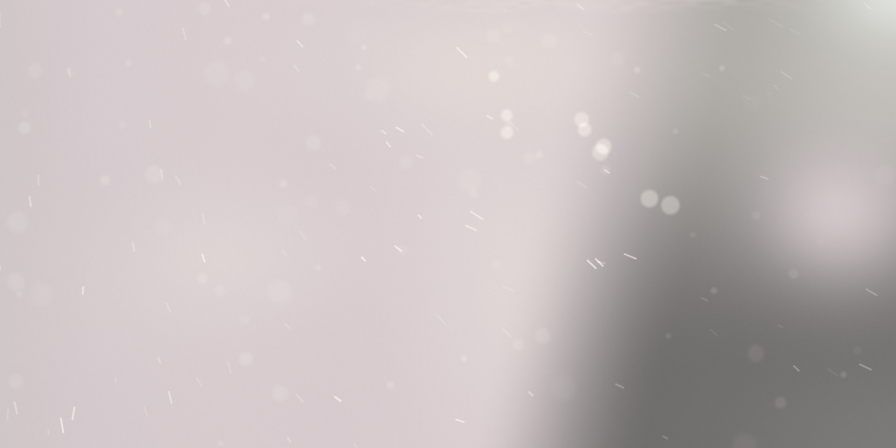
Write a WebGL 2 fragment shader that draws this background.

```glsl
#version 300 es
precision highp float;

#define MAUVE vec3(0.85, 0.80, 0.815)
#define CREAM vec3(0.895, 0.86, 0.845)
#define SHADE_LOW vec3(0.435, 0.425, 0.425)
#define SHADE_HIGH vec3(0.675, 0.665, 0.645)
#define FLAKE_COLOR vec3(0.97, 0.95, 0.92)
#define STREAKS 85
#define DISCS 75
#define BRIGHT_DISCS 9
#define STREAK_WIDTH 0.0016
#define GRAIN 0.008

uniform vec2 u_resolution;
out vec4 fragColor;

float hash(vec2 p) {
    return fract(sin(dot(p, vec2(127.1, 311.7))) * 43758.5453);
}

float noise(vec2 p) {
    vec2 i = floor(p), f = fract(p);
    f = f * f * (3.0 - 2.0 * f);
    return mix(mix(hash(i), hash(i + vec2(1, 0)), f.x),
               mix(hash(i + vec2(0, 1)), hash(i + 1.0), f.x), f.y);
}

float glow(vec2 p, vec2 center, vec2 radius) {
    vec2 q = (p - center) / radius;
    return exp(-dot(q, q));
}

float segment(vec2 p, vec2 halfAxis) {
    float t = clamp(dot(p, halfAxis) / dot(halfAxis, halfAxis), -1.0, 1.0);
    return length(p - halfAxis * t);
}

float disc(vec2 p, vec2 center, float radius, float blur) {
    return 1.0 - smoothstep(radius - blur, radius + blur, length(p - center));
}

// Pale haze on the left, grey shadow on the right
vec3 backdrop(vec2 p) {
    vec3 color = MAUVE;
    color = mix(color, CREAM, 0.8 * glow(p, vec2(1.10, 0.86), vec2(0.38, 0.17)));
    color = mix(color, CREAM, 0.5 * glow(p, vec2(0.48, 0.42), vec2(0.26, 0.14)));
    color = mix(color, CREAM, 0.6 * glow(p, vec2(1.16, 0.38), vec2(0.20, 0.38)));
    color -= vec3(0.035, 0.018, 0.025) * exp(-p.x * 4.0);
    color += 0.012 * (noise(p * 4.0) - 0.5);

    vec3 shade = mix(SHADE_LOW, SHADE_HIGH, smoothstep(0.15, 0.88, p.y));
    shade += 0.09 * glow(p, vec2(2.0, 0.75), vec2(0.3, 0.25));
    shade += 0.05 * glow(p, vec2(2.0, 0.0), vec2(0.35, 0.22));
    float edge = 1.24 + 0.25 * p.y;
    color = mix(color, shade, smoothstep(-0.20, 0.21, p.x - edge));

    color = mix(color, MAUVE, 0.88 * glow(p, vec2(1.87, 0.53), vec2(0.17, 0.16)));
    return mix(color, vec3(0.88, 0.89, 0.87), glow(p, vec2(2.03, 1.02), vec2(0.20, 0.13)));
}

// Soft out-of-focus flakes scattered over the frame
float softDiscs(vec2 p, float pixel) {
    float sum = 0.0;
    for (int i = 0; i < DISCS; i++) {
        float k = float(i);
        vec2 center = vec2(2.0 * hash(vec2(k, 1.7)), hash(vec2(k, 5.3)));
        float size = hash(vec2(k, 9.1));
        float radius = mix(0.006, 0.028, size * size);
        float alpha = mix(0.10, 0.32, hash(vec2(k, 12.4))) * (1.0 - 0.6 * size);
        alpha *= 1.0 - 0.5 * smoothstep(1.3, 1.7, center.x);
        sum += alpha * disc(p, center, radius, radius * 0.3 + pixel);
    }
    return sum;
}

// Clearer flakes along a falling diagonal beside the shadow
float brightDiscs(vec2 p, float pixel) {
    float sum = 0.0;
    for (int i = 0; i < BRIGHT_DISCS; i++) {
        float k = float(i);
        float t = (k + 0.5) / float(BRIGHT_DISCS);
        vec2 jitter = vec2(hash(vec2(k, 21.0)), hash(vec2(k, 27.0))) - 0.5;
        vec2 center = mix(vec2(1.06, 0.84), vec2(1.53, 0.57), t) + 0.13 * jitter;
        float radius = mix(0.011, 0.021, t);
        sum += mix(0.65, 0.32, t) * disc(p, center, radius, 0.003 + pixel);
    }
    return sum;
}

// Thin wind-blown flakes, steep on the left and flatter in the middle
float streaks(vec2 p, float pixel) {
    float sum = 0.0;
    for (int i = 0; i < STREAKS; i++) {
        float k = float(i);
        vec2 center = vec2(1.95 * pow(hash(vec2(k, 31.0)), 1.2), hash(vec2(k, 37.0)));
        float angle = mix(-1.6, -0.55, smoothstep(0.0, 1.1, center.x));
        angle += 0.5 * (hash(vec2(k, 41.0)) - 0.5);
        float halfLength = mix(0.004, 0.016, hash(vec2(k, 43.0)));
        float d = segment(p - center, halfLength * vec2(cos(angle), sin(angle)));
        float strength = mix(0.2, 0.9, pow(hash(vec2(k, 47.0)), 2.0));
        strength *= 1.0 - 0.65 * smoothstep(1.25, 1.6, center.x);
        sum += strength * (1.0 - smoothstep(0.0, STREAK_WIDTH + pixel, d));
    }
    return sum;
}

void main() {
    float pixel = 1.0 / u_resolution.y;
    vec2 p = gl_FragCoord.xy * pixel;
    vec3 color = backdrop(p);

    // Frosty ripple along the top
    float rim = 0.975 + 0.018 * (noise(vec2(p.x * 9.0, 3.0)) - 0.5);
    float frost = smoothstep(rim - 0.006, rim + 0.015, p.y) * glow(p, vec2(1.2, 1.0), vec2(0.45, 0.2));
    color = mix(color, CREAM, 0.5 * frost * noise(p * vec2(35.0, 120.0)));

    float snow = softDiscs(p, pixel) + brightDiscs(p, pixel) + streaks(p, pixel);
    color = mix(color, FLAKE_COLOR, min(snow, 0.95));
    color += GRAIN * (noise(p * 256.0) - 0.5);
    fragColor = vec4(color, 1.0);
}
```
